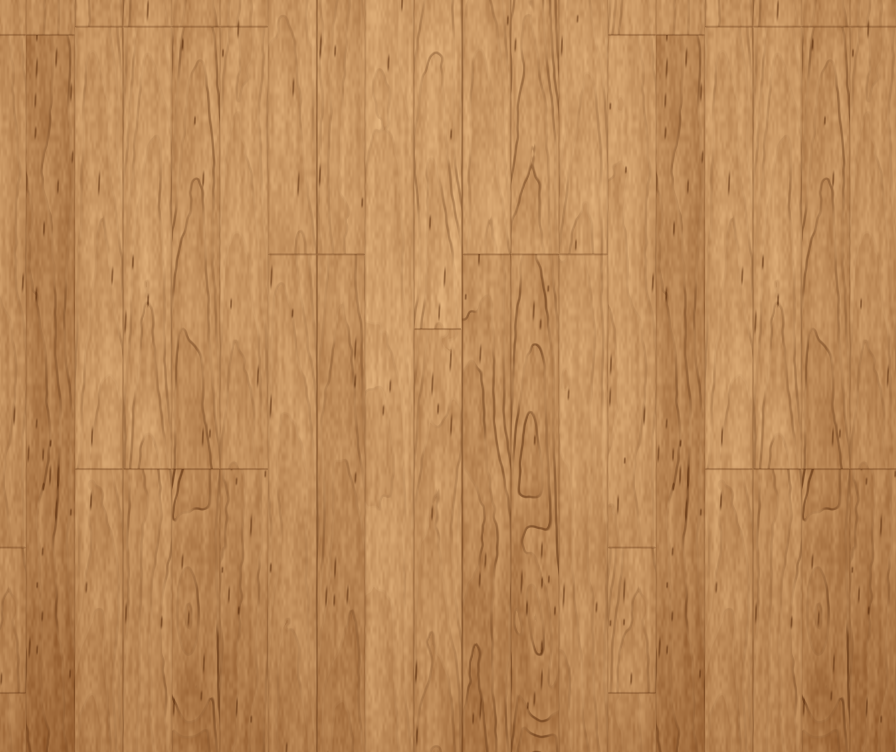
Write a WebGL 1 fragment shader that draws this texture.

```glsl
precision highp float;
// Warm wooden floor of narrow upright boards with arched grain, knots and dark flecks.

uniform vec2 u_resolution;

const float STRIPS_ACROSS = 18.49;  // board widths over the canvas
const float STRIPS_PER_REPEAT = 13.0;
const float FIRST_EDGE = 1.54;      // left edge of the first whole repeat
const float KNOT_Y = 12.75;
const float NONE = -9.0;

const vec3 DARK_WOOD = vec3(0.57, 0.355, 0.175);
const vec3 LIGHT_WOOD = vec3(0.89, 0.70, 0.485);
const vec3 GRAIN_BROWN = vec3(0.36, 0.18, 0.05);

float hash(vec2 p) {
  vec3 q = fract(p.xyx * 0.1031);
  q += dot(q, q.yzx + 33.33);
  return fract((q.x + q.y) * q.z);
}

float noise(vec2 p) {
  vec2 i = floor(p), f = fract(p);
  f = f * f * (3.0 - 2.0 * f);
  return mix(mix(hash(i), hash(i + vec2(1.0, 0.0)), f.x),
             mix(hash(i + vec2(0.0, 1.0)), hash(i + 1.0), f.x), f.y);
}

// Heights of up to three end joints, then the tone of the lowest board.
vec4 boardEnds(float strip) {
  if (strip < 2.0) return vec4(NONE, 0.55, 9.68, 0.05);
  if (strip < 4.0) return vec4(NONE, 0.55, 9.68, -0.10);
  if (strip < 5.0) return vec4(NONE, NONE, 5.25, -0.02);
  if (strip < 6.0) return vec4(NONE, NONE, 5.25, -0.12);
  if (strip < 7.0) return vec4(NONE, NONE, NONE, 0.04);
  if (strip < 8.0) return vec4(NONE, NONE, 6.79, -0.03);
  if (strip < 10.0) return vec4(NONE, NONE, 5.25, -0.11);
  if (strip < 11.0) return vec4(NONE, NONE, 5.25, 0.03);
  if (strip < 12.0) return vec4(0.72, 11.3, 14.3, 0.0);
  return vec4(NONE, NONE, 0.72, -0.17);
}

// Growth-ring field: whole values are grain lines.
float ringField(vec2 p, float seed, float arched, float knot) {
  vec2 shift = vec2(seed * 57.0, seed * 31.0);
  float wobble = noise(p * vec2(1.8, 0.4) + shift)
               + 0.3 * noise(p * vec2(4.5, 1.3) + shift.yx)
               + 0.10 * noise(p * vec2(8.0, 5.0) + shift);
  float u = p.x - 0.5 + 0.4 * (noise(vec2(p.y * 0.35, seed * 91.0)) - 0.5);
  float straight = 3.5 * p.x + 1.2 * wobble;
  float arch = 7.0 * u * u - 0.36 * (p.y - KNOT_Y) + 1.2 * wobble;
  float r = length(vec2(u * 2.4, (p.y - KNOT_Y) * 0.5));
  float rings = 3.0 * r + 0.9 * wobble;
  return mix(mix(straight, arch, arched), rings, knot * (1.0 - smoothstep(0.6, 1.5, r)));
}

// Line of even width where the field is whole, given its slope.
float contour(float field, float slope, float halfWidth, float blur) {
  float d = abs(fract(field + 0.5) - 0.5) / max(slope, 0.4);
  return 1.0 - smoothstep(halfWidth, halfWidth + blur, d);
}

// Slender upright dark pores, at most one in each cell; columns are staggered.
float flecks(vec2 p, float density) {
  p.y += 9.0 * hash(vec2(floor(p.x), 3.0));
  vec2 cell = floor(p), f = fract(p) - 0.5;
  f.x += 0.4 * (hash(cell + 7.3) - 0.5) + 0.2 * f.y;
  float size = 0.12 + 0.36 * hash(cell + 19.7);
  float shape = (1.0 - smoothstep(0.02, 0.24, abs(f.x)))
              * (1.0 - smoothstep(size * 0.3, size, abs(f.y)));
  return shape * step(1.0 - density, hash(cell));
}

void main() {
  vec2 uv = gl_FragCoord.xy / u_resolution;
  float pixel = STRIPS_ACROSS / u_resolution.x;
  vec2 floorPos = vec2(gl_FragCoord.x, u_resolution.y - gl_FragCoord.y) * pixel;
  floorPos.x -= FIRST_EDGE;

  // Board identity
  float strip = mod(floor(floorPos.x), STRIPS_PER_REPEAT);
  vec2 p = vec2(fract(floorPos.x), floorPos.y);
  vec4 ends = boardEnds(strip);
  float board = dot(step(ends.xyz, vec3(p.y)), vec3(1.0));
  float seed = hash(vec2(strip * 3.7 + 1.0, board * 7.3 + 2.0));
  float character = hash(vec2(strip + 41.0, board * 5.1 + 8.0));
  float knot = step(abs(strip - 2.0), 0.1) + step(abs(strip - 9.0), 0.1);
  float arched = max(knot, smoothstep(0.2, 0.55, character));
  float tone = mix(0.12 * (seed - 0.4), ends.w, step(ends.z, p.y));
  float darkness = max(-tone, 0.0);

  // Broken grain lines, each with a soft shadow on one side
  float e = 0.01;
  float field = ringField(p, seed, arched, knot);
  float slope = length(vec2(ringField(p + vec2(e, 0.0), seed, arched, knot) - field,
                            ringField(p + vec2(0.0, e), seed, arched, knot) - field)) / e;
  float fade = smoothstep(0.3, 0.8, noise(p * vec2(3.0, 1.1) + seed * 83.0));
  float strength = (0.16 + 0.22 * seed * seed + 0.25 * knot + 1.2 * darkness) * (0.2 + 0.8 * fade);
  float grain = strength * contour(field, slope, 0.006, max(pixel, 0.036));
  float ringPhase = fract(field);
  float ringShade = ringPhase * (1.0 - smoothstep(1.0 - min(slope * 0.04, 0.5), 1.0, ringPhase));
  float pores = 0.55 * flecks(strip * 13.0 + p * vec2(7.0, 1.5), 0.035 + 0.45 * darkness);

  // Fibres, light falling off from the upper middle, and board tone
  float fibre = noise(vec2(p.x * 13.0 + strip * 23.0, p.y * 0.8)) - 0.5;
  float speckle = noise(vec2(p.x * 24.0 + strip * 37.0, p.y * 7.0)) - 0.5;
  vec2 fromLight = uv - vec2(0.5, 0.72);
  float light = 0.80 - 0.55 * dot(fromLight, fromLight);
  float shade = light + tone + 0.20 * fibre + 0.20 * speckle
              + 0.12 * (noise(p * vec2(1.5, 0.4) + seed * 67.0) - 0.5)
              - 0.16 * ringShade;
  vec3 color = mix(DARK_WOOD, LIGHT_WOOD, clamp(shade, -0.2, 1.1));
  color = mix(color, GRAIN_BROWN, clamp(grain + pores, 0.0, 0.75));

  // Side seams and end joints
  float edge = mod(floor(floorPos.x + 0.5), STRIPS_PER_REPEAT);
  float seam = 1.0 - smoothstep(0.004, 0.004 + max(pixel, 0.03), min(p.x, 1.0 - p.x));
  vec3 toEnds = abs(ends.xyz - p.y);
  float joint = 1.0 - smoothstep(0.005, 0.005 + max(pixel, 0.03), min(toEnds.x, min(toEnds.y, toEnds.z)));
  float seamDepth = hash(vec2(edge, 5.0));
  color = mix(color, GRAIN_BROWN, max(seam * (0.15 + 0.35 * seamDepth * seamDepth), 0.3 * joint));

  gl_FragColor = vec4(color, 1.0);
}
```
